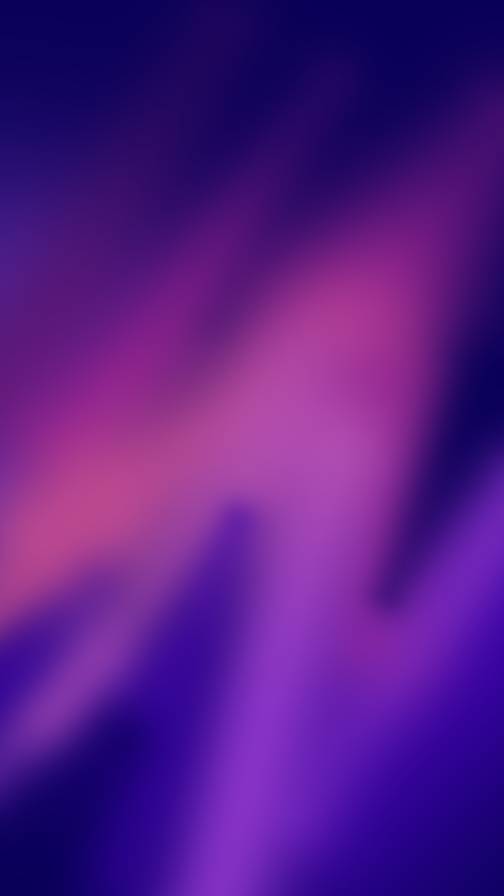
A Shadertoy shader for this background:

```glsl
// Soft diagonal ribbons of rose, orchid and violet light over midnight blue.
#define HEIGHT   (16.0 / 9.0)
#define MIDNIGHT vec3(0.03, 0.00, 0.34)
#define INDIGO   vec3(0.22, 0.01, 0.64)
#define LAVENDER vec3(0.37, 0.16, 0.63)
#define VIOLET   vec3(0.57, 0.22, 0.80)
#define ORCHID   vec3(0.71, 0.32, 0.70)
#define ROSE     vec3(0.75, 0.29, 0.56)
#define MAGENTA  vec3(0.57, 0.13, 0.56)
#define PLUM     vec3(0.36, 0.08, 0.42)

// Blends a blurred stroke over the colour below it.
// ends: start.xy, end.xy; shape: start and end width, start and end opacity.
void stroke(inout vec3 color, vec2 p, vec3 tint, vec4 ends, vec4 shape) {
    vec2 axis = ends.zw - ends.xy;
    vec2 offset = p - ends.xy;
    float along = clamp(dot(offset, axis) / dot(axis, axis), 0.0, 1.0);
    float blur = length(offset - along * axis) / mix(shape.x, shape.y, along);
    float opacity = mix(shape.z, shape.w, smoothstep(0.0, 1.0, along));
    color = mix(color, tint, opacity * exp(-blur * blur));
}

void mainImage(out vec4 fragColor, in vec2 fragCoord) {
    // Canvas width is one unit, height is HEIGHT
    vec2 p = fragCoord / iResolution.xy * vec2(1.0, HEIGHT);
    vec3 color = MIDNIGHT;

    // Broad background washes
    stroke(color, p, INDIGO, vec4(1.00, 0.57, 0.65, 0.20), vec4(0.30, 0.30, 1.00, 0.90));
    stroke(color, p, LAVENDER, vec4(-0.02, 0.74, 0.00, 1.18), vec4(0.22, 0.30, 0.95, 0.80));

    // Faint upper ridges and the shadow beside them
    stroke(color, p, PLUM, vec4(0.00, 1.00, 0.44, 1.72), vec4(0.13, 0.10, 0.70, 0.25));
    stroke(color, p, MAGENTA, vec4(0.15, 0.90, 0.67, 1.60), vec4(0.14, 0.08, 0.95, 0.25));
    stroke(color, p, MIDNIGHT, vec4(0.46, 1.13, 0.85, 1.62), vec4(0.06, 0.16, 0.45, 0.80));

    // Main diagonal ribbon, with its tails on the left
    stroke(color, p, MAGENTA, vec4(0.68, 1.12, 1.00, 1.52), vec4(0.21, 0.12, 1.00, 0.42));
    stroke(color, p, ROSE, vec4(0.10, 0.72, 0.68, 1.05), vec4(0.13, 0.17, 0.85, 0.90));
    stroke(color, p, ROSE, vec4(-0.02, 0.56, 0.20, 0.76), vec4(0.08, 0.12, 0.75, 0.75));
    stroke(color, p, VIOLET, vec4(-0.02, 0.24, 0.20, 0.46), vec4(0.09, 0.10, 0.55, 0.60));
    stroke(color, p, ORCHID, vec4(0.10, 0.36, 0.62, 0.98), vec4(0.09, 0.14, 0.55, 0.85));
    stroke(color, p, INDIGO, vec4(-0.02, 0.41, 0.18, 0.61), vec4(0.08, 0.07, 0.70, 0.25));

    // Descending lobe
    stroke(color, p, MAGENTA, vec4(0.76, 0.98, 0.74, 0.52), vec4(0.15, 0.13, 0.85, 0.75));
    stroke(color, p, mix(VIOLET, ORCHID, smoothstep(0.3, 1.0, p.y)),
           vec4(0.66, 0.86, 0.42, -0.02), vec4(0.14, 0.13, 0.90, 0.90));

    // Dark wedge between ribbon and lobe
    stroke(color, p, INDIGO, vec4(0.20, 0.10, 0.47, 0.74), vec4(0.15, 0.05, 0.95, 0.50));
    stroke(color, p, MIDNIGHT, vec4(0.05, 0.02, 0.24, 0.30), vec4(0.17, 0.08, 0.95, 0.60));

    // Right-hand shadow and the lit edge below it
    stroke(color, p, MIDNIGHT, vec4(0.99, 1.02, 0.78, 0.60), vec4(0.12, 0.05, 0.95, 0.55));
    stroke(color, p, VIOLET, vec4(1.04, 0.80, 0.60, 0.17), vec4(0.09, 0.09, 0.65, 0.30));

    fragColor = vec4(color, 1.0);
}
```
